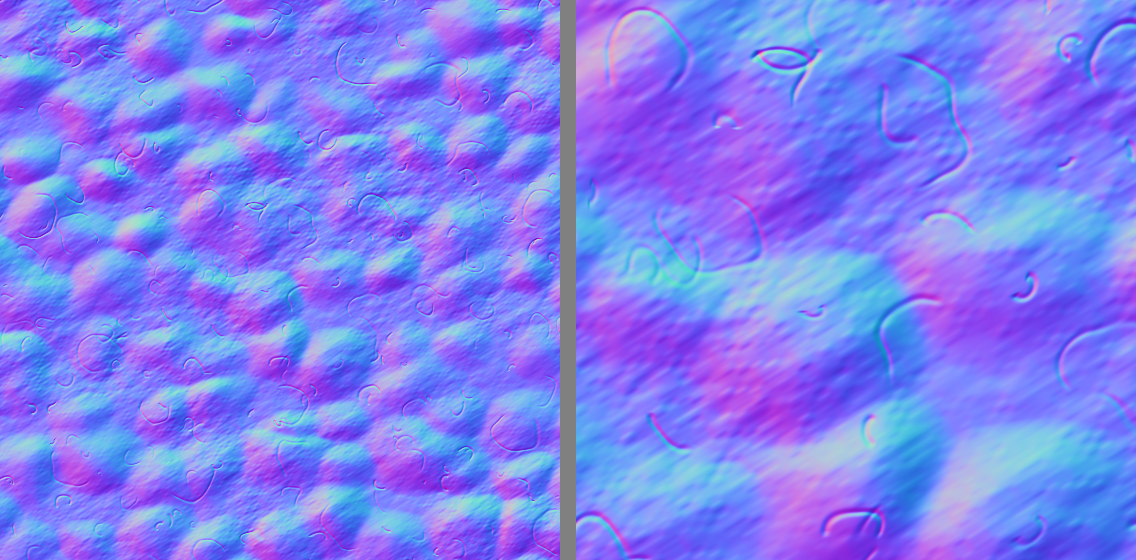
Left: the whole. Right: its middle third, enlarged.
Reproduce this texture map procedurally as a WebGL 1 fragment shader.

```glsl
precision highp float;
// Tangent-space normal map of lumpy, stony ground with fine grain and short curved creases.

uniform vec2 u_resolution;

const float STONE_CELLS = 9.0;      // stones across the canvas
const float STONE_RELIEF = 0.43;    // stone height relative to its radius
const float STONE_STRETCH = 1.35;   // width over height of a stone
const float STONE_TILT = 0.3;       // mean rotation in radians
const float MERGE = 160.0;          // sharpness of the valleys between stones
const float SWELL_FREQ = 13.0;
const float SWELL_HEIGHT = 0.011;
const float CREASE_WIDTH = 0.0021;
const float CREASE_DEPTH = 0.0021;
const float GRAIN_FREQ = 52.0;
const float GRAIN_SLOPE = 0.2;
const float GRAIN_TILT = 0.55;
const float SAMPLE_STEP = 0.001;    // spacing of the height samples

float hash(vec2 p) {
  return fract(sin(dot(p, vec2(127.1, 311.7))) * 43758.5453);
}

vec2 hash2(vec2 p) {
  return vec2(hash(p), hash(p + vec2(17.3, 41.9)));
}

mat2 rotation(float a) {
  float c = cos(a), s = sin(a);
  return mat2(c, -s, s, c);
}

// Value noise with continuous slopes
float noise(vec2 p) {
  vec2 i = floor(p), f = fract(p);
  f = f * f * f * (f * (f * 6.0 - 15.0) + 10.0);
  return mix(mix(hash(i), hash(i + vec2(1.0, 0.0)), f.x),
             mix(hash(i + vec2(0.0, 1.0)), hash(i + vec2(1.0, 1.0)), f.x), f.y);
}

vec2 warp(vec2 p, float freq, float amount) {
  vec2 n = vec2(noise(p * freq + 3.7), noise(p * freq + 58.1));
  return p + (n - 0.5) * amount;
}

// Scattered elliptical domes joined by a smooth maximum
float stones(vec2 p) {
  vec2 g = p * STONE_CELLS, cell = floor(g);
  float sum = 1.0;
  for (int y = -1; y <= 1; y++) {
    for (int x = -1; x <= 1; x++) {
      vec2 id = cell + vec2(float(x), float(y));
      vec2 shape = hash2(id + 7.5);
      vec2 q = g - id - mix(vec2(0.2), vec2(0.8), hash2(id));
      q = rotation(STONE_TILT + (hash(id + 23.1) - 0.5) * 0.9) * q;
      q.y *= q.y > 0.0 ? 1.2 : 0.9;   // steeper upper flank
      float radius = mix(0.4, 0.7, shape.x);
      q /= radius * vec2(STONE_STRETCH, 1.0);
      float dome = max(0.0, 1.0 - dot(q, q));
      float top = STONE_RELIEF * mix(0.65, 1.2, shape.y) * radius / STONE_CELLS;
      sum += exp(MERGE * top * dome * dome) - 1.0;
    }
  }
  return log(sum) / MERGE;
}

// Partial rings cut as thin grooves; share is the fraction of cells in use
float creases(vec2 p, float cells, float share) {
  vec2 g = p * cells, cell = floor(g);
  float depth = 0.0;
  for (int y = -1; y <= 1; y++) {
    for (int x = -1; x <= 1; x++) {
      vec2 id = cell + vec2(float(x), float(y));
      vec2 kind = hash2(id + cells);
      vec2 q = g - id - hash2(id + 91.7);
      float radius = mix(0.14, 0.42, kind.x * kind.x);
      float angle = 6.2832 * hash(id + 5.3);
      float dist = length(q);
      float facing = dot(q, vec2(cos(angle), sin(angle))) / max(dist, 0.001);
      float limit = mix(-0.9, 0.75, hash(id + 64.2));
      float arc = smoothstep(limit, limit + 0.35, facing);
      float d = (dist - radius) / (cells * CREASE_WIDTH);
      float used = step(kind.y, share) * mix(0.4, 1.1, hash(id + 33.8));
      depth += used * arc * exp(-d * d);
    }
  }
  return depth * CREASE_DEPTH;
}

// Fine slanted grain with equal slope in every octave
float grain(vec2 p) {
  vec2 q = rotation(GRAIN_TILT) * p * vec2(0.8, 1.0);
  q.x *= 0.65;
  float freq = GRAIN_FREQ, h = 0.0;
  for (int i = 0; i < 3; i++) {
    h += noise(q * freq + float(i) * 19.3) * GRAIN_SLOPE / freq;
    freq *= 2.15;
  }
  return h * mix(0.4, 1.4, noise(p * 8.0 + 12.4));
}

float height(vec2 p) {
  vec2 body = warp(warp(p, 11.0, 0.03), 27.0, 0.006);
  vec2 line = warp(p, 32.0, 0.016);
  float h = stones(body) + SWELL_HEIGHT * noise(p * vec2(0.8, 1.1) * SWELL_FREQ);
  h -= creases(line, 10.0, 0.75) + creases(line + 0.37, 25.0, 0.25);
  return h + grain(p);
}

void main() {
  vec2 p = gl_FragCoord.xy / u_resolution.y;
  float h = height(p);
  float slopeX = (height(p + vec2(SAMPLE_STEP, 0.0)) - h) / SAMPLE_STEP;
  float slopeY = (height(p + vec2(0.0, SAMPLE_STEP)) - h) / SAMPLE_STEP;
  // Red faces left, green faces up
  vec3 normal = normalize(vec3(slopeX, -slopeY, 1.0));
  gl_FragColor = vec4(normal * 0.5 + 0.5, 1.0);
}
```
